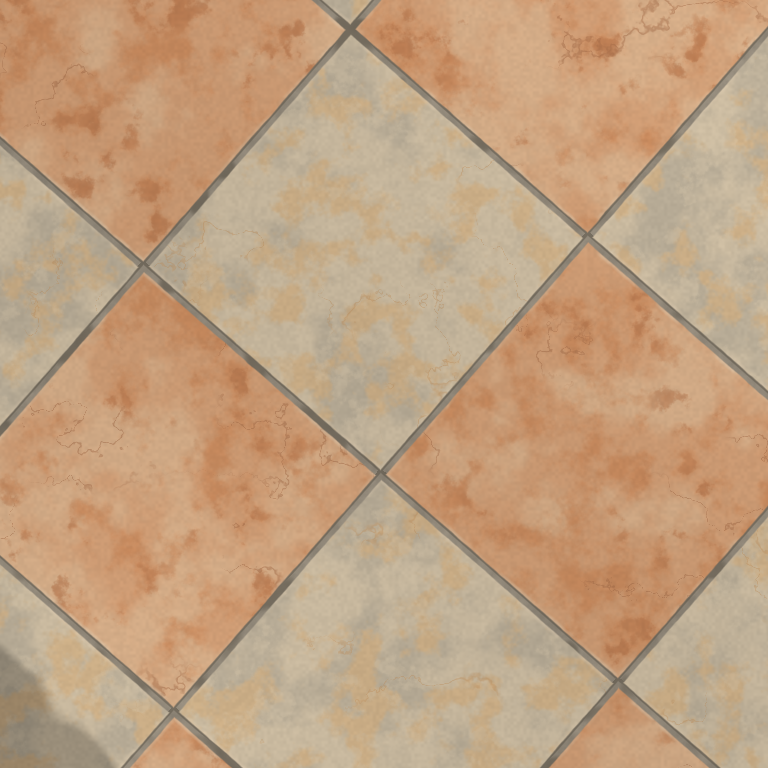
This texture is drawn by a Shadertoy shader. Its source:

```glsl
const vec2 CORNER = vec2(0.496, 0.3815);    // a joint crossing near the centre
const vec2 SIDE_U = vec2(0.2695, 0.309);    // tile side going up and right
const vec2 SIDE_V = vec2(-0.309, 0.271);    // tile side going up and left
const float SIDE_LENGTH = 0.41;
const float JOINT_HALF = 0.0046;

const vec3 CLAY = vec3(0.78, 0.59, 0.44);
const vec3 CLAY_DEEP = vec3(0.75, 0.51, 0.34);
const vec3 CLAY_PALE = vec3(0.80, 0.65, 0.51);
const vec3 CREAM = vec3(0.765, 0.705, 0.605);
const vec3 CREAM_GREY = vec3(0.69, 0.645, 0.565);
const vec3 OCHRE = vec3(0.78, 0.655, 0.49);
const vec3 GROUT = vec3(0.55, 0.515, 0.46);
const vec3 GROUT_DARK = vec3(0.37, 0.34, 0.29);

float hash(vec2 p) {
    vec3 q = fract(p.xyx * 0.1031);
    q += dot(q, q.yzx + 33.33);
    return fract((q.x + q.y) * q.z);
}

float noise(vec2 p) {
    vec2 i = floor(p), f = fract(p);
    f = f * f * (3.0 - 2.0 * f);
    return mix(mix(hash(i), hash(i + vec2(1, 0)), f.x),
               mix(hash(i + vec2(0, 1)), hash(i + vec2(1, 1)), f.x), f.y);
}

float fbm(vec2 p) {
    float sum = 0.0, weight = 0.5;
    for (int i = 0; i < 5; i++) {
        sum += weight * noise(p);
        p = mat2(1.6, 1.2, -1.2, 1.6) * p + 17.3;
        weight *= 0.55;
    }
    return sum / 1.055;
}

// Thin winding cracks, broken up by a slow mask
float veins(vec2 p, float scale, float width) {
    vec2 warp = vec2(fbm(p * 22.0), fbm(p * 22.0 + 40.0)) - 0.5;
    float ridge = abs(noise(p * scale + warp * 1.6) - 0.5) / scale;
    float mask = smoothstep(0.53, 0.72, noise(p * 9.0 + 70.0));
    return mask * (1.0 - smoothstep(0.0, width, ridge));
}

vec3 clayTile(vec2 p, float tone) {
    float cloud = fbm(p * 13.0);
    float stain = fbm(p * 34.0 + 9.0);
    vec3 color = mix(CLAY, CLAY_PALE, smoothstep(0.45, 0.72, cloud + 0.12 * (tone - 0.5)));
    color = mix(color, CLAY_DEEP, 0.85 * smoothstep(0.46, 0.70, 0.55 * stain + 0.45 * (1.0 - cloud)));
    float blotch = smoothstep(0.58, 0.72, stain) * smoothstep(0.40, 0.65, fbm(p * 8.0 + 31.0));
    color = mix(color, vec3(0.66, 0.42, 0.27), 0.5 * blotch);
    return mix(color, vec3(0.60, 0.39, 0.26), 0.45 * veins(p, 11.0, 0.0022));
}

vec3 creamTile(vec2 p, float tone) {
    float cloud = fbm(p * 15.0);
    float patches = fbm(p * 26.0 + 5.0);
    vec3 color = mix(CREAM_GREY, CREAM, smoothstep(0.30, 0.60, cloud + 0.12 * (tone - 0.5)));
    color = mix(color, OCHRE, 0.8 * smoothstep(0.49, 0.70, patches));
    color = mix(color, CREAM * 1.03, 0.4 * smoothstep(0.54, 0.70, fbm(p * 42.0 + 60.0)));
    return mix(color, vec3(0.72, 0.54, 0.35), 0.4 * veins(p, 12.0, 0.0018));
}

// Pale, chipped rim along the tile sides
float rimLight(vec2 inner, vec2 p) {
    vec2 rim = 1.0 - smoothstep(vec2(0.001), vec2(0.0055), inner);
    return max(rim.x, 0.6 * rim.y) * smoothstep(0.30, 0.68, noise(p * 38.0));
}

vec3 groutColor(vec2 offset, vec2 p) {
    vec3 color = mix(GROUT * 0.88, GROUT * 1.12, fbm(p * 60.0));
    vec2 groove = smoothstep(0.0009, 0.0030, offset) * step(abs(offset), vec2(JOINT_HALF * 1.4));
    float dirt = smoothstep(0.64, 0.82, noise(p * 27.0));
    return mix(color, GROUT_DARK, max(0.6 * max(groove.x, groove.y), 0.6 * dirt));
}

// Soft daylight with a shadow lying over the lower left corner
float daylight(vec2 p) {
    float glow = 0.99 + 0.06 * smoothstep(0.9, 1.9, p.x + p.y);
    glow += 0.05 * exp(-9.0 * dot(p - vec2(0.22, 0.14), p - vec2(0.22, 0.14)));
    float edge = p.x + p.y - 0.150 - 0.035 * (noise(p * 17.0) - 0.5);
    return glow * mix(0.77, 1.0, smoothstep(-0.012, 0.012, edge));
}

void mainImage(out vec4 fragColor, in vec2 fragCoord) {
    vec2 p = fragCoord / iResolution.y;
    float pixel = 1.0 / iResolution.y;

    // Slanted tile grid
    vec2 grid = inverse(mat2(SIDE_U, SIDE_V)) * (p - CORNER);
    vec2 cell = floor(grid);
    vec2 offset = (grid - round(grid)) * SIDE_LENGTH;
    float wobble = 0.0016 * (fbm(p * 55.0) - 0.5);
    vec2 inner = abs(offset) - JOINT_HALF + wobble;

    // Alternating tiles, each with its own piece of the pattern
    float tone = hash(cell + 20.0);
    vec2 local = p + 7.0 * vec2(tone, hash(cell + 51.0));
    bool isClay = mod(cell.x + cell.y, 2.0) > 0.5;
    vec3 tile = isClay ? clayTile(local, tone) : creamTile(local, tone);
    tile = mix(tile, vec3(0.83, 0.76, 0.66), 0.45 * rimLight(inner, p));
    tile *= 1.0 + 0.05 * (noise(p * 240.0) - 0.5);

    // Joints and light
    float cover = smoothstep(-pixel, pixel, min(inner.x, inner.y));
    vec3 color = mix(groutColor(offset, p), tile, cover);
    fragColor = vec4(color * daylight(p), 1.0);
}
```
